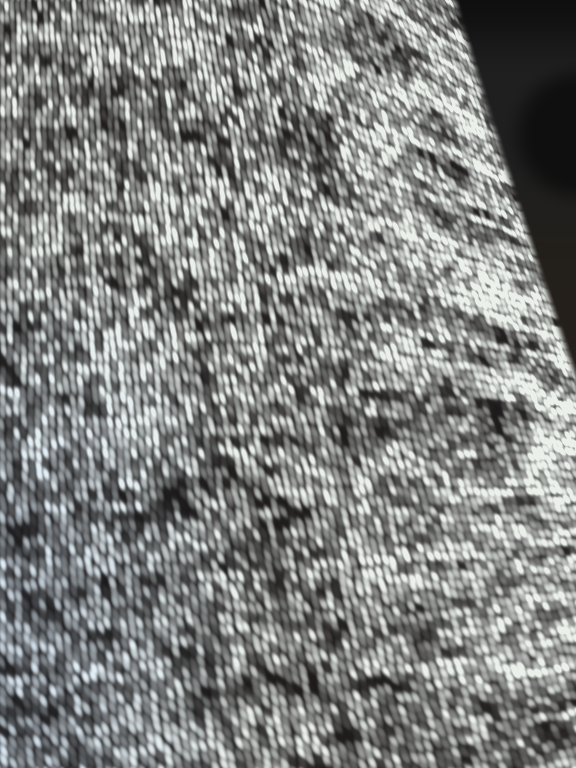
Give the GLSL for this texture, as a WebGL 1 fragment shader.

```glsl
precision highp float;
uniform vec2 u_resolution;

#define COLUMNS 82.0
#define ROWS 72.0
#define STITCH_SIZE vec2(0.31, 0.47)
#define SIDE_STITCH_SIZE vec2(0.42, 0.40)
#define YARN_CONTRAST 2.2
#define YARN_LEVEL 0.84
#define GAP_TONE 0.03
#define GAP_WEIGHT 0.22
#define ROW_SQUEEZE 0.38
#define EDGE_BLUR 0.007

const vec3 YARN_DARK = vec3(0.07, 0.06, 0.06);
const vec3 YARN_LIGHT = vec3(0.92, 0.94, 0.92);
const vec3 COOL_TINT = vec3(0.95, 0.99, 1.06);

float hash(vec2 p) {
  vec3 q = fract(p.xyx * vec3(0.1031, 0.1030, 0.0973));
  q += dot(q, q.yzx + 33.33);
  return fract((q.x + q.y) * q.z);
}

float noise(vec2 p) {
  vec2 i = floor(p), f = fract(p);
  f = f * f * (3.0 - 2.0 * f);
  return mix(mix(hash(i), hash(i + vec2(1, 0)), f.x),
             mix(hash(i + vec2(0, 1)), hash(i + vec2(1, 1)), f.x), f.y);
}

// Outline of the cloth: its right border at height y
float clothEdge(float y) {
  return 0.914 - 0.322 * y - 0.05 * (1.0 - y) * (y - 0.5);
}

// Brightness of one stitch: own speckle, runs along the row, broad patches
float yarnTone(vec2 id, float side) {
  float speckle = hash(id + 17.0);
  float run = noise(id * vec2(0.17, 0.83) + 40.0);
  float patchTone = noise(id * vec2(0.06, 0.16) + 90.0);
  float n = mix(0.51, 0.34, side) * speckle
          + mix(0.36, 0.53, side) * run + 0.13 * patchTone;
  return clamp(YARN_LEVEL + (n - 0.5) * YARN_CONTRAST, 0.06, 1.3);
}

// Short leaning stitches, blended where they touch
float knit(vec2 grid, float lean, float side) {
  float sum = GAP_TONE * GAP_WEIGHT, total = GAP_WEIGHT;
  vec2 size = mix(STITCH_SIZE, SIDE_STITCH_SIZE, side);
  vec2 cell = floor(grid);
  for (int j = -1; j <= 1; j++) {
    for (int i = -1; i <= 1; i++) {
      vec2 id = cell + vec2(float(i), float(j));
      vec2 jitter = vec2(hash(id + 3.0), hash(id + 61.0)) - 0.5;
      vec2 d = grid - id - 0.5 - jitter * vec2(0.26, 0.5);
      d.x += lean * d.y;
      d /= size;
      float weight = exp(-dot(d, d));
      sum += weight * yarnTone(id, side);
      total += weight;
    }
  }
  return sum / total;
}

// Dim, blurred room behind the cloth
vec3 backdrop(vec2 p) {
  float dist = length(p - vec2(0.755, 0.825));
  vec3 color = mix(vec3(0.14, 0.12, 0.10), vec3(0.12), smoothstep(0.6, 0.8, p.y));
  color *= mix(0.5, 1.0, smoothstep(0.06, 0.1, dist));
  return color * (1.0 - 0.5 * smoothstep(0.9, 1.0, p.y));
}

void main() {
  vec2 p = gl_FragCoord.xy / u_resolution.y;
  float edge = clothEdge(p.y);
  float s = clamp(p.x / edge, 0.0, 1.0);
  float side = smoothstep(0.5, 0.95, s);

  // Wrap the grid round the form: columns fan out, rows bend at the side
  float column = s + 0.08 * pow(s, 8.0) + 0.004 * noise(p * vec2(6.0, 9.0));
  float row = 0.38 + (p.y - 0.38) * (1.0 + ROW_SQUEEZE * s * s * s);
  row += 0.006 * noise(p * 7.0) - 0.03 * s * (1.0 - s);
  vec2 grid = vec2(column * COLUMNS, row * ROWS);

  // Stitches lean most at the lower left, where the columns stand upright
  float lean = mix(0.38, 0.12, p.y) * (1.0 - 0.5 * s);
  float tone = knit(grid, lean, side);

  // Shallow creases along the rows
  float crease = noise(vec2(column * 5.0, row * 38.0) + 12.0);
  tone *= 1.0 + (crease - 0.5) * mix(0.16, 0.45, side);

  // Light falls from the upper right
  float light = 0.88 + 0.18 * s + 0.18 * p.y + 0.08 * side;
  light *= 0.93 + 0.14 * noise(p * 4.0 + 5.0);
  vec3 cloth = mix(YARN_DARK, YARN_LIGHT, clamp(tone * light, 0.0, 1.0));
  float cool = (1.0 - smoothstep(0.0, 0.4, p.x)) * (1.0 - smoothstep(0.2, 0.8, p.y));
  cloth *= mix(vec3(1.0), COOL_TINT, cool);

  float outside = smoothstep(-EDGE_BLUR, EDGE_BLUR, p.x - edge);
  gl_FragColor = vec4(mix(cloth, backdrop(p), outside), 1.0);
}
```
